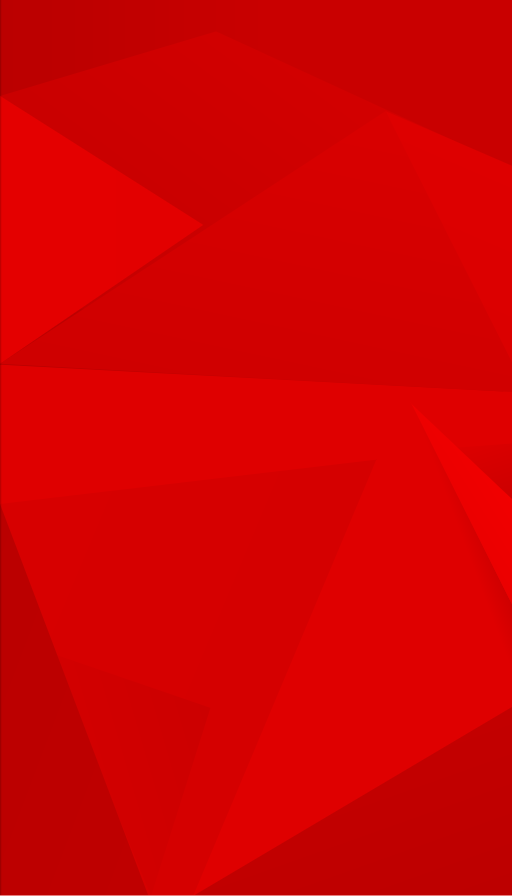
A Shadertoy shader for this background:

```glsl
// Folded red paper: large triangular facets painted back to front.
// Each facet blends one shade per corner with barycentric weights;
// corners may lie off canvas so that a single triangle fills a region.

const vec3 RED = vec3(1.0, 0.0, 0.0);
const vec3 PALE_RIM = vec3(0.93, 0.55, 0.55);

float cross2(vec2 a, vec2 b) {
    return a.x * b.y - a.y * b.x;
}

// Weights of the corners a, b, c at point p; all positive inside.
vec3 barycentric(vec2 p, vec2 a, vec2 b, vec2 c) {
    vec3 areas = vec3(cross2(b - p, c - p),
                      cross2(c - p, a - p),
                      cross2(a - p, b - p));
    return areas / cross2(b - a, c - a);
}

// Paints a smooth-edged triangle over the shade below it.
float facet(float below, vec2 p, vec2 a, vec2 b, vec2 c, vec3 shades) {
    vec3 weights = barycentric(p, a, b, c);
    vec3 dx = dFdx(weights), dy = dFdy(weights);
    vec3 inside = weights / sqrt(dx * dx + dy * dy);
    float nearest = min(inside.x, min(inside.y, inside.z));
    return mix(below, dot(weights, shades), clamp(nearest + 0.5, 0.0, 1.0));
}

// Coverage of a thin strip along a canvas border.
float rim(float distanceIn, float width, float pixel) {
    return clamp((width - distanceIn) / pixel + 0.5, 0.0, 1.0);
}

void mainImage(out vec4 fragColor, in vec2 fragCoord) {
    vec2 p = fragCoord / iResolution.xy;
    vec2 pixel = 1.0 / iResolution.xy;

    // Corners shared by neighbouring facets
    vec2 leftHigh = vec2(0.0, 0.893);
    vec2 leftMid = vec2(0.0, 0.594);
    vec2 ridge = vec2(0.753, 0.876);
    vec2 sliverTip = vec2(0.804, 0.549);
    vec2 sliverTop = vec2(1.0, 0.443);
    vec2 sliverEnd = vec2(1.0, 0.3255);

    // Dark upper backdrop
    float shade = mix(0.735, 0.79, smoothstep(0.0, 0.6, p.x));

    // Upper folds
    shade = facet(shade, p, vec2(-1.0, 0.722), vec2(0.422, 0.965),
                  vec2(2.0, 0.55), vec3(0.72, 0.82, 0.85));
    shade = facet(shade, p, ridge, vec2(1.0, 0.815),
                  vec2(1.0, 0.54), vec3(0.87, 0.87, 0.855));

    // Broad bright lower sheet
    shade = facet(shade, p, vec2(-1.0, 0.6235), vec2(2.0, 0.532),
                  vec2(0.5, -1.5), vec3(0.875));

    // Middle fold and bright left wedge
    shade = facet(shade, p, leftMid, ridge,
                  vec2(1.03, 0.5616), vec3(0.81, 0.85, 0.82));
    shade = facet(shade, p, leftHigh, vec2(0.397, 0.749),
                  leftMid, vec3(0.895, 0.89, 0.895));

    // Lower left folds
    shade = facet(shade, p, vec2(-0.1, 0.4308), vec2(0.735, 0.487),
                  vec2(0.3313, -0.0624), vec3(0.845, 0.835, 0.835));
    shade = facet(shade, p, vec2(0.1, 0.271), vec2(0.411, 0.21),
                  vec2(0.295, 0.0), vec3(0.825, 0.80, 0.82));
    shade = facet(shade, p, vec2(0.0, 0.4375), vec2(0.29, 0.0),
                  vec2(0.0), vec3(0.73, 0.75, 0.74));

    // Shadows on both sides of the sliver, then the sliver itself
    shade = facet(shade, p, sliverTip, sliverEnd,
                  vec2(1.0, 0.25), vec3(0.875, 0.81, 0.875));
    shade = facet(shade, p, vec2(0.879, 0.5), vec2(1.0, 0.505),
                  sliverTop, vec3(0.865, 0.85, 0.80));
    shade = facet(shade, p, sliverTip, sliverTop,
                  sliverEnd, vec3(0.93, 0.945, 0.92));

    // Dark bottom right corner
    shade = facet(shade, p, vec2(1.0, 0.211), vec2(1.0, 0.0),
                  vec2(0.377, 0.0), vec3(0.765, 0.74, 0.755));

    // Thin dark left border and pale bottom border
    shade *= 1.0 - 0.15 * rim(p.x, 0.0025, pixel.x);
    vec3 color = mix(RED * shade, PALE_RIM, rim(p.y, 0.001, pixel.y));

    fragColor = vec4(color, 1.0);
}
```
